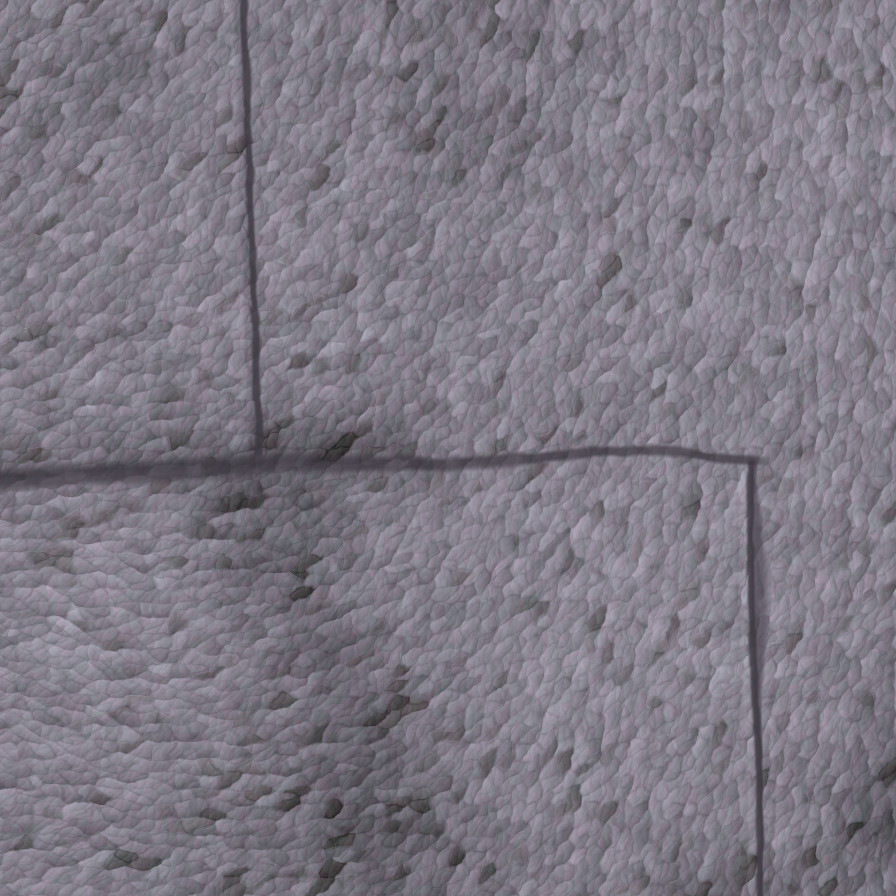
A three.js fragment shader for this texture:

```glsl
// Weathered mauve-grey stone blocks, painted in short raised dabs, with dark joints.
// Oriented cellular noise forms the dabs; soft blobs give the broad shading,
// and curves with varying width cut the three joints.

#define DAB_SCALE 58.0
#define GRAIN_SCALE 118.0
#define DAB_RELIEF 0.125
#define GRAIN_RELIEF 0.055
#define CREASE_DEPTH 0.055
#define DAB_VARIETY 0.10
#define BASE_TONE 0.535
#define STONE_TINT vec3(1.0, 0.964, 1.055)
#define JOINT_COLOR vec3(0.235, 0.215, 0.25)

varying vec2 vUv;

vec2 hash2(vec2 p) {
  vec3 q = fract(p.xyx * vec3(0.1031, 0.1030, 0.0973));
  q += dot(q, q.yzx + 33.33);
  return fract((q.xx + q.yz) * q.zy);
}

// Layered sines, roughly -1 to 1
float ripple(vec2 p) {
  float sum = 0.0, amp = 0.5;
  for (int i = 0; i < 4; i++) {
    sum += amp * sin(p.x + 1.7 * sin(p.y)) * cos(p.y * 1.1 + 0.8 * sin(p.x));
    p = mat2(1.5, 1.1, -1.1, 1.5) * p + 2.3;
    amp *= 0.6;
  }
  return sum;
}

float blob(vec2 p, vec2 center, vec2 radius) {
  vec2 d = (p - center) / radius;
  return exp(-dot(d, d));
}

float band(float d, float halfWidth) {
  return 1.0 - smoothstep(0.4 * halfWidth, 1.5 * halfWidth, abs(d));
}

// Angle of the brush dabs: flat at lower left, steep at the right
float flow(vec2 p) {
  float angle = mix(0.5, 1.1, smoothstep(0.1, 0.95, p.x));
  angle += 0.3 * smoothstep(0.55, 1.0, p.y);
  angle -= 0.65 * blob(p, vec2(0.0, 0.2), vec2(0.35, 0.28));
  return angle + 0.25 * ripple(p * 9.0);
}

// Returns slope towards the light, crease, and two random values per dab
vec4 dabs(vec2 p, float scale) {
  vec2 q = p * scale, cell = floor(q);
  vec3 sum = vec3(0.0);
  float total = 1e-12, near = 9.0, next = 9.0;
  for (int j = -2; j <= 2; j++) {
    for (int i = -2; i <= 2; i++) {
      vec2 id = cell + vec2(float(i), float(j));
      vec2 center = id + 0.1 + 0.8 * hash2(id);
      float a = flow(center / scale) + 0.7 * (hash2(id + 71.0).x - 0.5);
      vec2 d = q - center, axis = vec2(cos(a), sin(a));
      vec2 local = vec2(dot(d, axis), dot(d, vec2(-axis.y, axis.x)));
      float m = length(local * vec2(0.62, 1.45));
      float weight = exp(-15.0 * m * m);
      sum += weight * vec3(local.y - 0.2 * local.x, hash2(id + 19.0));
      total += weight;
      next = min(next, max(near, m));
      near = min(near, m);
    }
  }
  sum /= total;
  return vec4(sum.x, 1.0 - smoothstep(0.0, 0.25, next - near), sum.yz);
}

void main() {
  vec2 p = vUv;
  vec2 warped = p + 0.0035 * vec2(ripple(p * 75.0), ripple(p.yx * 75.0 + 4.0));
  float wobble = ripple(p * 32.0);

  // Joint curves
  float level = 0.466 + 0.016 * smoothstep(0.0, 0.35, p.x)
    + 0.014 * smoothstep(0.5, 0.7, p.x) - 0.011 * smoothstep(0.74, 0.84, p.x);
  float across = p.y - level - 0.003 * wobble;
  float left = p.x - mix(0.289, 0.272, (p.y - 0.49) / 0.51) - 0.002 * wobble;
  float right = p.x - 0.838 - 0.010 * (1.0 - smoothstep(0.08, 0.36, p.y)) - 0.0015 * wobble;
  float above = smoothstep(-0.004, 0.004, across), below = 1.0 - above;

  // Broad shadows and worn patches
  float shade = 0.75 * above * exp(-max(across, 0.0) / 0.032) * (1.0 - smoothstep(0.3, 0.5, p.x));
  shade += 0.55 * blob(p, vec2(0.39, 0.51), vec2(0.09, 0.035));
  shade += 0.35 * blob(p, vec2(0.13, 0.91), vec2(0.09, 0.07));
  shade += 0.25 * blob(p, vec2(0.53, 0.9), vec2(0.16, 0.13));
  shade += 0.65 * below * blob(p, vec2(0.475 - 0.43 * p.y, 0.25), vec2(0.085, 0.27));
  shade += 0.45 * blob(p, vec2(0.30, 0.45), vec2(0.13, 0.05));
  shade += 0.5 * blob(p, vec2(0.36, 0.04), vec2(0.17, 0.11));
  shade += 0.8 * blob(p, vec2(0.99, 0.10), vec2(0.075, 0.09));
  shade += 0.6 * blob(p, vec2(0.82, 0.0), vec2(0.10, 0.055));
  float glow = 0.4 * blob(p, vec2(0.05, 0.3), vec2(0.17, 0.15))
    + 0.4 * blob(p, vec2(0.66, 0.28), vec2(0.17, 0.17)) + 0.3 * blob(p, vec2(0.9, 0.75), vec2(0.25, 0.3));
  shade = max(0.0, shade + 0.12 * ripple(p * 14.0 + 2.0));

  // Raised dabs over a finer grain
  vec4 dab = dabs(warped, DAB_SCALE);
  vec4 grain = dabs(warped + 0.37, GRAIN_SCALE);
  float tone = BASE_TONE - 0.17 * shade + 0.06 * glow + 0.012 * ripple(p * 24.0);
  tone += DAB_RELIEF * dab.x + GRAIN_RELIEF * grain.x;
  tone += DAB_VARIETY * (dab.z - 0.5) + 0.05 * (grain.z - 0.5);
  tone -= CREASE_DEPTH * dab.y * (0.4 + dab.w) + 0.02 * grain.y;
  float pit = smoothstep(0.86, 1.0, dab.w + 0.16 * shade);
  tone -= 0.12 * pit;
  vec3 color = STONE_TINT * tone;
  color += 0.035 * (grain.w - 0.5) * vec3(0.8, -0.5, 0.1) + pit * vec3(0.008, 0.004, -0.012);

  // Joints, the open wedge and the pale edge beside it
  float rough = 0.75 + 0.5 * dab.z;
  float acrossMask = band(across, rough * mix(0.011, 0.0055, smoothstep(0.2, 0.75, p.x)));
  acrossMask *= 1.0 - smoothstep(0.835, 0.865, p.x);
  float leftMask = band(left, 0.0042 * rough) * smoothstep(0.485, 0.495, p.y);
  float rightMask = band(right, 0.004 * rough) * below;
  float wedgeWidth = 0.004 + 0.016 * blob(p, vec2(p.x, 0.34), vec2(1.0, 0.10));
  float wedge = smoothstep(-0.002, 0.002, right) * (1.0 - smoothstep(0.6, 1.2, right / wedgeWidth));
  color += 0.045 * band(right + 0.009, 0.004) * below;
  color -= 0.05 * band(left + 0.005, 0.007) * above;
  color = mix(color, JOINT_COLOR * 1.3, 0.65 * wedge * below);
  color = mix(color, JOINT_COLOR + 0.06 * (dab.z - 0.3), 0.72 * acrossMask);
  color = mix(color, JOINT_COLOR, 0.8 * max(leftMask, rightMask));
  gl_FragColor = vec4(clamp(color, 0.0, 1.0), 1.0);
}
```
